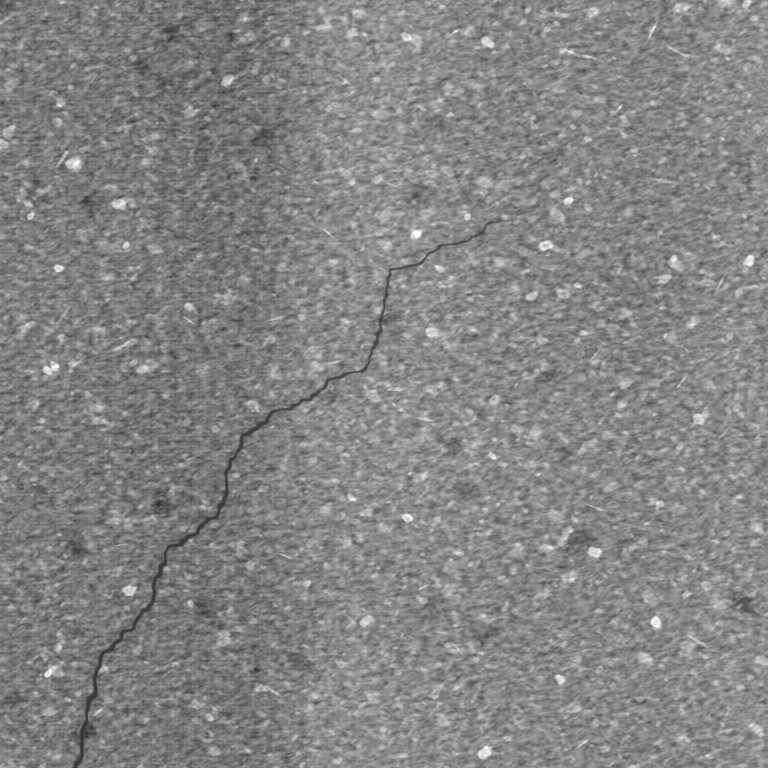
Reproduce this texture procedurally as a three.js fragment shader.

```glsl
// Grey, fine-grained mineral surface with pale flecks, dark pits and a jagged crack.
varying vec2 vUv;

const float BASE_TONE = 0.518;
const float CRACK_TONE = 0.20;
const float CRACK_HALF_WIDTH = 0.0027;
const vec2 CRACK_START = vec2(0.100, 0.0);
const vec2 CRACK_DIR = vec2(0.641, 0.768);
const float GRAIN_TILT = 0.12;
const vec2 COARSE_GRAIN = vec2(55.0, 100.0);
const vec2 MEDIUM_GRAIN = vec2(95.0, 180.0);
const vec2 FINE_GRAIN = vec2(190.0, 290.0);
const float WEAVE_LINES = 192.0;
const float WEAVE_STRENGTH = 0.010;
const float TAU = 6.2831853;

vec2 hash2(vec2 p) {
  vec3 q = fract(vec3(p.xyx) * vec3(0.1031, 0.1030, 0.0973));
  q += dot(q, q.yzx + 33.33);
  return fract((q.xx + q.yz) * q.zy);
}

float corner(vec2 cell, vec2 offset) {
  return dot(hash2(cell + 71.0) * 2.0 - 1.0, offset);
}

float gradientNoise(vec2 p) {
  vec2 i = floor(p);
  vec2 f = p - i;
  vec2 u = f * f * f * (f * (f * 6.0 - 15.0) + 10.0);
  vec2 e = vec2(1.0, 0.0);
  return mix(mix(corner(i, f), corner(i + e.xy, f - e.xy), u.x),
             mix(corner(i + e.yx, f - e.yx), corner(i + e.xx, f - e.xx), u.x), u.y);
}

// Scattered ragged ellipses; returns the strongest coverage at p.
float flecks(vec2 p, float cells, float share, vec2 halfSize, float soft, float seed) {
  vec2 home = floor(p * cells);
  float ragged = 0.55 * gradientNoise(p * 130.0 + seed);
  float best = 0.0;
  for (int y = -1; y <= 1; y++) {
    for (int x = -1; x <= 1; x++) {
      vec2 cell = home + vec2(float(x), float(y));
      vec2 place = hash2(cell + seed);
      vec2 traits = hash2(cell + seed + 137.0);
      vec2 kind = hash2(cell + seed + 291.0);
      float angle = GRAIN_TILT + (kind.y - 0.5) * 2.0;
      float c = cos(angle);
      float s = sin(angle);
      vec2 d = p - (cell + place) / cells;
      d = vec2(c * d.x + s * d.y, c * d.y - s * d.x);
      float r = length(d / (halfSize * mix(0.65, 1.35, traits.x))) + ragged;
      float cover = 1.0 - smoothstep(1.0 - soft, 1.0 + soft, r);
      best = max(best, cover * step(kind.x, share) * mix(0.35, 1.0, traits.y));
    }
  }
  return best;
}

// Broad vertical bands of uneven light.
float lighting(vec2 p) {
  float x = p.x + 0.05 * gradientNoise(p * 3.0);
  float tone = -0.038 - 0.025 * smoothstep(0.05, 0.28, x);
  tone += 0.090 * smoothstep(0.31, 0.45, x);
  tone -= 0.030 * smoothstep(0.52, 0.72, x);
  tone += 0.022 * smoothstep(0.80, 1.0, x);
  return tone + 0.045 * gradientNoise(p * vec2(5.0, 4.0) + 9.0);
}

// Layered noise, stretched along a slightly tilted grain.
float grain(vec2 p) {
  vec2 q = vec2(p.x, p.y - GRAIN_TILT * p.x);
  q.y += 0.008 * gradientNoise(p * 14.0);
  return 0.17 * gradientNoise(q * COARSE_GRAIN)
       + 0.20 * gradientNoise(q * MEDIUM_GRAIN + 31.0)
       + 0.15 * gradientNoise(q * FINE_GRAIN + 57.0);
}

float ramp(float a, float b, float t) {
  return clamp((t - a) / (b - a), 0.0, 1.0);
}

// Sideways offset of the crack from its chord at distance t.
float crackOffset(float t) {
  float bend = -0.071 * ramp(0.0, 0.132, t) + 0.012 * ramp(0.132, 0.21, t)
    - 0.030 * ramp(0.21, 0.296, t) + 0.018 * ramp(0.296, 0.37, t)
    - 0.041 * ramp(0.37, 0.472, t) + 0.068 * ramp(0.472, 0.652, t)
    - 0.055 * ramp(0.652, 0.759, t) + 0.042 * ramp(0.759, 0.852, t)
    + 0.057 * ramp(0.852, 0.95, t);
  return bend + 0.014 * gradientNoise(vec2(t * 38.0, 3.5))
              + 0.006 * gradientNoise(vec2(t * 105.0, 8.5));
}

float crack(vec2 p) {
  vec2 d = p - CRACK_START;
  float t = dot(d, CRACK_DIR);
  float side = dot(d, vec2(CRACK_DIR.y, -CRACK_DIR.x));
  float gap = abs(side - crackOffset(t)) / 1.15;
  float width = CRACK_HALF_WIDTH * mix(1.0, 0.7, smoothstep(0.3, 0.9, t));
  width *= 1.0 + 0.9 * gradientNoise(vec2(t * 60.0, 15.5));
  float core = 1.0 - smoothstep(width * 0.3, width * 1.6, gap);
  float halo = 0.22 * exp(-gap / 0.005);
  float fade = 1.0 - smoothstep(0.84, 0.98, t);
  return max(core * mix(0.88, 0.70, smoothstep(0.3, 0.8, t)), halo) * fade;
}

void main() {
  float tone = BASE_TONE + lighting(vUv) + grain(vUv);
  // Dark pits, then pale flecks from dull and small to bright and rare.
  tone -= 0.17 * flecks(vUv, 10.0, 0.28, vec2(0.014, 0.010), 0.8, 11.0);
  tone += 0.17 * flecks(vUv, 70.0, 0.50, vec2(0.0042, 0.0025), 0.5, 23.0);
  tone += 0.20 * flecks(vUv, 26.0, 0.40, vec2(0.0080, 0.0050), 0.35, 47.0);
  tone += 0.25 * flecks(vUv, 17.0, 0.20, vec2(0.0110, 0.0017), 0.5, 83.0);
  tone += 0.42 * flecks(vUv, 14.0, 0.24, vec2(0.0075, 0.0052), 0.3, 101.0);
  // Faint woven ripple, strongest on the left.
  vec2 wave = sin(vUv * WEAVE_LINES * TAU);
  tone += WEAVE_STRENGTH * (wave.x + wave.y) * (1.0 - smoothstep(0.3, 0.65, vUv.x));
  tone = mix(tone, CRACK_TONE, crack(vUv));
  gl_FragColor = vec4(vec3(clamp(tone, 0.0, 1.0)), 1.0);
}
```
